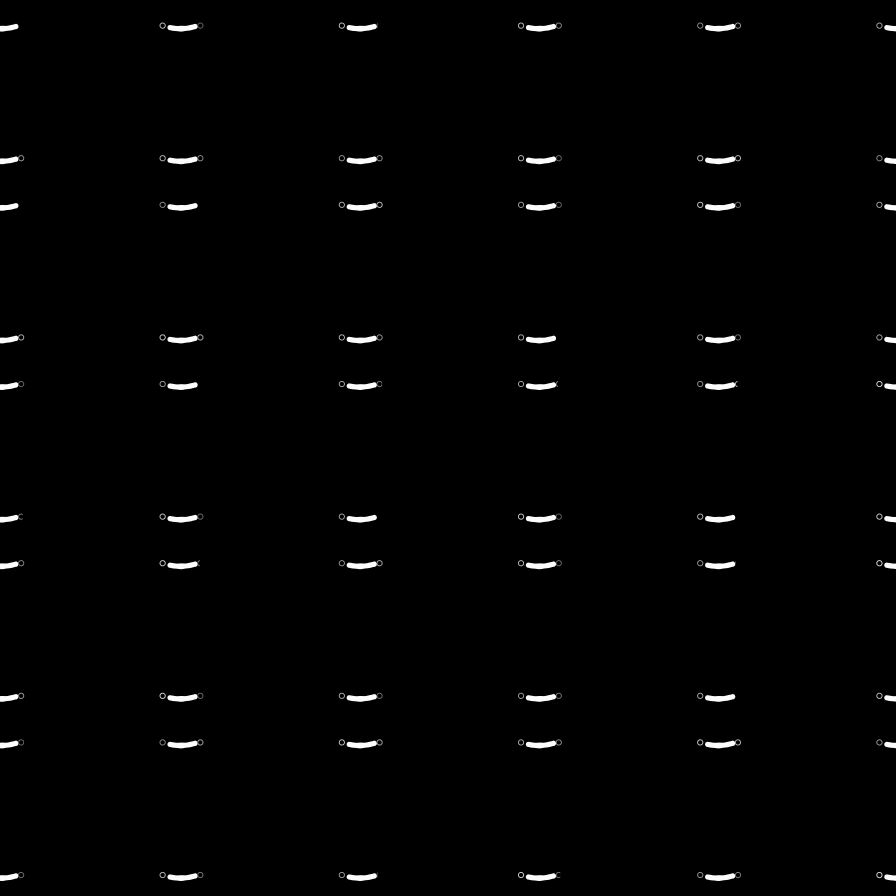
Write a Shadertoy shader that draws this pattern.

```glsl
// Five by five grid of paired sagging white dashes, each between two thin worn rings, on black.

float hash(vec2 p) {
    return fract(sin(dot(p, vec2(127.1, 311.7))) * 4375.85);
}

// Box-filtered coverage of the region where d is negative
float coverage(float d, float px) {
    return clamp(0.5 - d / px, 0.0, 1.0);
}

// Thick rounded stroke along a shallow parabola
float dashDistance(vec2 p) {
    float x = clamp(p.x, -0.051, 0.088);
    float u = x - 0.014;
    float sag = -0.017 + 0.027 * u + 1.83 * u * u;
    float wobble = 0.0006 * (sin(x * 130.0) + sin(x * 71.0 + 1.0));
    return length(p - vec2(x, sag)) - 0.015 - wobble;
}

// Hairline circle; stays faint rather than vanishing below a pixel
float ring(vec2 p, float px) {
    float d = length(p) - 0.0145;
    return coverage(d - 0.0025, px) - coverage(d + 0.0025, px);
}

void mainImage(out vec4 fragColor, in vec2 fragCoord) {
    vec2 grid = fragCoord / iResolution.xy * 5.0;
    float px = 5.0 / min(iResolution.x, iResolution.y);

    // Marks straddle the vertical cell borders, so columns wrap
    vec2 cell = vec2(floor(grid.x + 0.5), floor(grid.y));
    vec2 local = grid - cell;
    cell = mod(cell, 5.0);

    float light = 0.0;
    for (int i = 0; i < 2; i++) {
        vec2 p = local - vec2(0.0, i == 0 ? 0.117 : 0.857);
        vec2 id = vec2(cell.x, cell.y * 2.0 + float(i));

        float left = ring(p - vec2(-0.0925, 0.0), px);
        left *= mix(0.55, 0.9, hash(id + 3.7));

        // Right ring is cut off at a varying reach, sometimes entirely
        vec2 q = p - vec2(0.118, 0.0);
        float reach = mix(-0.04, 0.1, hash(id + 11.3));
        float right = ring(q, px) * coverage(q.x - reach, px);
        right *= mix(0.4, 0.8, hash(id + 23.9));

        float dash = coverage(dashDistance(p), px);
        light = max(light, max(dash, max(left, right)));
    }
    fragColor = vec4(vec3(0.99 * light), 1.0);
}
```
